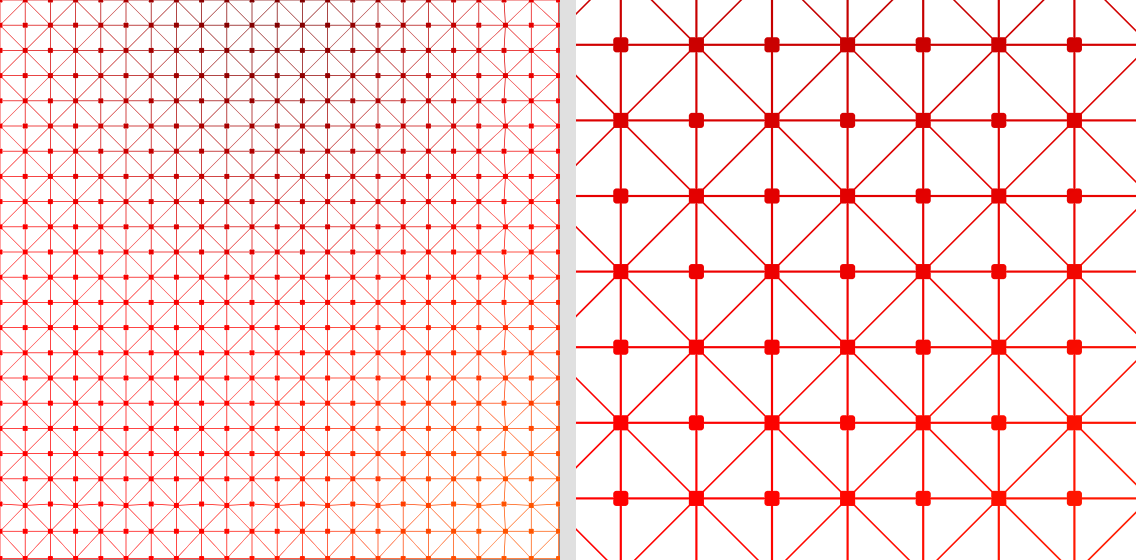
Left, the full canvas; right, a detail of the centre.
Write a Shadertoy shader that draws this pattern.

```glsl
#define PITCH 0.045
#define LAST_REGULAR 20.0
#define END_STRETCH 0.0037
#define HUB_SHIFT 0.0026
#define LINE_WIDTH 0.0013
#define DIAGONAL_WIDTH 0.00095
#define NODE_HALF 0.0045
#define NODE_ROUNDING 0.0019
#define HUB_ROUNDING 0.0004
#define EDGE_GREY vec3(0.42, 0.36, 0.36)

// Hubs alternate with plain nodes like a checkerboard
bool isHub(vec2 id) {
    return mod(id.x + id.y, 2.0) > 0.5;
}

// Regular lattice, stretched at its far ends, with hubs nudged at the joint
vec2 nodePosition(vec2 id) {
    vec2 joint = 1.0 - step(0.5, abs(id - LAST_REGULAR));
    vec2 position = id * PITCH + max(id - LAST_REGULAR, 0.0) * END_STRETCH;
    return position + (isHub(id) ? joint * HUB_SHIFT : vec2(0.0));
}

float segmentDistance(vec2 p, vec2 a, vec2 b) {
    vec2 pa = p - a, ba = b - a;
    return length(pa - ba * clamp(dot(pa, ba) / dot(ba, ba), 0.0, 1.0));
}

float roundedSquare(vec2 p, float halfSize, float radius) {
    vec2 q = abs(p) - halfSize + radius;
    return length(max(q, 0.0)) + min(max(q.x, q.y), 0.0) - radius;
}

// Box-filtered coverage, valid for lines thinner than a pixel
float stroke(float d, float width, float pixel) {
    float h = 0.5 * width;
    return max(min(d + 0.5 * pixel, h) - max(d - 0.5 * pixel, -h), 0.0) / pixel;
}

// Dark red at top centre, red elsewhere, orange at lower right
vec3 inkColor(vec2 p) {
    float light = smoothstep(0.0, 0.65, distance(p, vec2(0.48, 0.0)));
    float warm = 1.0 - smoothstep(0.05, 0.75, distance(p, vec2(1.0)));
    return vec3(mix(0.5, 1.0, light), 0.34 * warm, 0.0);
}

void mainImage(out vec4 fragColor, in vec2 fragCoord) {
    float pixel = 1.0 / iResolution.y;
    vec2 p = fragCoord * pixel;
    p.y = 1.0 - p.y;

    // Nearest node, allowing for the stretched end cells
    vec2 grid = p / PITCH;
    vec2 beyond = max(grid - LAST_REGULAR, 0.0);
    grid -= beyond * END_STRETCH / (PITCH + END_STRETCH);
    vec2 nearest = floor(grid + 0.5);

    float lineCover = 0.0;
    float nodeCover = 0.0;
    for (int j = -1; j <= 1; j++) {
        for (int i = -1; i <= 1; i++) {
            vec2 id = nearest + vec2(i, j);
            vec2 node = nodePosition(id);
            bool hub = isHub(id);

            // Grid lines
            float d = min(segmentDistance(p, node, nodePosition(id + vec2(1, 0))),
                          segmentDistance(p, node, nodePosition(id + vec2(0, 1))));
            lineCover = max(lineCover, stroke(d, LINE_WIDTH, pixel));

            // Diagonals join hub to hub
            if (hub) {
                d = min(segmentDistance(p, node, nodePosition(id + vec2(1, 1))),
                        segmentDistance(p, node, nodePosition(id + vec2(-1, 1))));
                lineCover = max(lineCover, stroke(d, DIAGONAL_WIDTH, pixel));
            }

            // Square hubs and rounded plain nodes
            d = roundedSquare(p - node, NODE_HALF, hub ? HUB_ROUNDING : NODE_ROUNDING);
            nodeCover = max(nodeCover, clamp(0.5 - d / pixel, 0.0, 1.0));
        }
    }

    vec3 color = mix(vec3(1.0), inkColor(p), max(lineCover, nodeCover));

    // Thin grey rim on the right and lower edges
    vec2 rim = 1.0 - p;
    float rimCover = stroke(min(rim.x, rim.y), 2.0 * LINE_WIDTH, pixel);
    color = mix(color, EDGE_GREY, rimCover * (1.0 - nodeCover));

    fragColor = vec4(color, 1.0);
}
```
